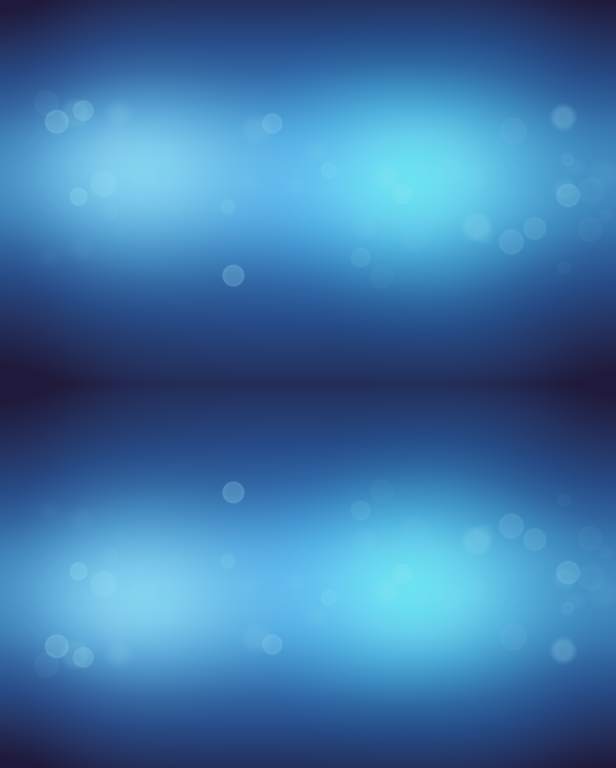
Reproduce this background procedurally as a WebGL 2 fragment shader.

```glsl
#version 300 es
precision highp float;

uniform vec2 u_resolution;
out vec4 fragColor;

// Deep violet through blue to pale cyan
const vec3 RAMP[8] = vec3[8](
    vec3(0.12, 0.10, 0.23), vec3(0.14, 0.20, 0.38),
    vec3(0.15, 0.29, 0.52), vec3(0.19, 0.40, 0.63),
    vec3(0.25, 0.54, 0.75), vec3(0.33, 0.67, 0.85),
    vec3(0.43, 0.79, 0.92), vec3(0.47, 0.90, 0.95));

vec3 rampColor(float level) {
    float s = clamp(level + 1.0, 0.0, 6.999);
    int i = int(s);
    return mix(RAMP[i], RAMP[i + 1], fract(s));
}

vec3 hash3(float n) {
    return fract(sin(n * vec3(12.99, 78.23, 39.35)) * 4375.85);
}

vec2 gradientAt(vec2 cell) {
    float angle = 6.2832 * hash3(dot(cell, vec2(1.0, 57.0)) + 0.5).x;
    return vec2(cos(angle), sin(angle));
}

float gradientNoise(vec2 p) {
    vec2 i = floor(p), f = fract(p);
    vec2 u = f * f * f * (f * (f * 6.0 - 15.0) + 10.0);
    vec2 e = vec2(1.0, 0.0);
    return mix(
        mix(dot(gradientAt(i), f), dot(gradientAt(i + e), f - e), u.x),
        mix(dot(gradientAt(i + e.yx), f - e.yx), dot(gradientAt(i + 1.0), f - 1.0), u.x), u.y);
}

float bell(float x, float width) {
    return exp(-x * x / (width * width));
}

float glow(vec2 p, vec2 center, vec2 size) {
    vec2 d = (p - center) / size;
    return exp(-dot(d, d));
}

void main() {
    // Mirrored halves: y runs from 0 at the outer edge to 1 at the fold
    vec2 p = 2.0 * gl_FragCoord.xy / u_resolution.y;
    p.y = 1.0 - abs(p.y - 1.0);
    float width = 2.0 * u_resolution.x / u_resolution.y;
    float pixel = 2.0 / u_resolution.y;

    // Light band with two glows, darkened at the sides and the fold
    float leftGlow = glow(p, vec2(0.34, 0.43), vec2(0.29, 0.22));
    float rightGlow = glow(p, vec2(1.07, 0.475), vec2(0.27, 0.28));
    float level = -0.3 + 4.2 * bell(p.y - 0.46, 0.35);
    level += 1.5 * leftGlow + 1.8 * rightGlow;
    level -= 1.1 * bell(p.x, 0.24) + 0.9 * bell(p.x - width, 0.24);
    level -= 0.35 * exp((p.y - 1.0) / 0.07) + 0.6 * exp(-p.y / 0.15);
    level += 0.12 * gradientNoise(p * vec2(3.0, 5.0));

    vec3 color = rampColor(level);
    color += leftGlow * vec3(0.07, 0.01, 0.01);
    color += rightGlow * vec3(-0.04, 0.02, 0.0);
    color.b += 0.04 * glow(p, vec2(0.76, 0.5), vec2(0.2, 0.3));

    // Translucent discs, gathered along the band
    for (int i = 0; i < 46; i++) {
        vec3 h = hash3(float(i) + 3.0);
        vec3 k = hash3(float(i) + 71.0);
        vec2 center = vec2(width * h.x, 0.48 + 0.3 * (h.y + h.z - 1.0));
        float radius = mix(0.01, 0.036, sqrt(k.x));
        float blur = pixel + 0.022 * smoothstep(0.55, 1.0, k.y);
        float d = length(p - center) - radius;
        float disc = 1.0 - smoothstep(-blur, blur, d);
        float rim = bell(d + 0.002, 0.003 + blur);
        float alpha = mix(0.04, 0.32, k.z * k.z);
        color = mix(color, vec3(0.62, 0.89, 0.95), alpha * disc * (0.9 + 0.2 * rim));
    }

    fragColor = vec4(clamp(color, 0.0, 1.0), 1.0);
}
```
